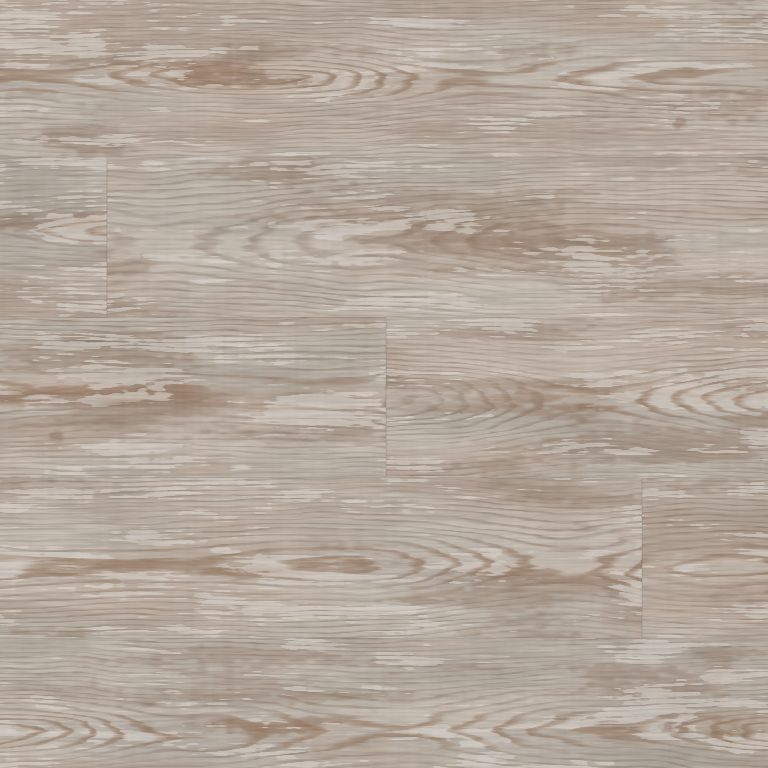
This texture is drawn by a Shadertoy shader. Its source:

```glsl
// Whitewashed, weathered pine planks: five staggered rows with cathedral grain.

float hash(vec2 p) {
    return fract(sin(dot(p, vec2(127.1, 311.7))) * 43758.5453);
}

float noise(vec2 p) {
    vec2 i = floor(p), f = fract(p);
    f = f * f * (3.0 - 2.0 * f);
    return mix(mix(hash(i), hash(i + vec2(1, 0)), f.x),
               mix(hash(i + vec2(0, 1)), hash(i + vec2(1, 1)), f.x), f.y);
}

float fbm(vec2 p) {
    float sum = 0.0, amp = 0.5;
    for (int i = 0; i < 5; i++) {
        sum += amp * noise(p);
        p = p * 2.03 + vec2(17.3, 9.1);
        amp *= 0.5;
    }
    return sum;
}

void mainImage(out vec4 fragColor, in vec2 fragCoord) {
    vec2 uv = fragCoord / iResolution.xy;
    float px = 1.0 / iResolution.y;

    // Plank layout: each row's end joint steps to the left going up
    const float plankHeight = 0.2088, plankLength = 1.4;
    float lane = (uv.y - 0.169) / plankHeight + 1.0;
    float row = floor(lane), across = fract(lane);
    float k = row - 2.0;
    float along = (uv.x - 0.503 + 0.3485 * k + 0.0155 * k * k) / plankLength;
    vec2 id = vec2(row, floor(along));
    float seed = hash(id + 3.7);
    vec2 p = vec2(uv.x, across * plankHeight) + 7.0 * vec2(seed, hash(id + 8.2));

    // Growth rings: a flat cut through a trunk whose depth wanders lengthwise
    float heartLine = plankHeight * (0.41 + 0.2 * hash(id + 5.1));
    float side = across * plankHeight - heartLine;
    side += 0.012 * (noise(p * vec2(3.0, 7.0)) - 0.5);
    side += 0.005 * (noise(p * vec2(16.0, 45.0)) - 0.5);
    float depth = 0.065 * noise(vec2(p.x * 3.6, seed * 50.0));
    float rings = length(vec2(side, depth)) * 165.0 + 1.1 * fbm(p * vec2(9.0, 80.0));
    float phase = fract(rings);
    float latewood = smoothstep(0.48, 0.80, phase) * (1.0 - smoothstep(0.84, 1.0, phase));
    float heart = 1.0 - smoothstep(0.008, 0.030, abs(side));
    heart *= smoothstep(0.25, 0.55, noise(vec2(p.x * 3.5, seed * 90.0)));

    // Fine fibres, crumbled grit and faint crosswise saw marks
    float fibre = noise(p * vec2(18.0, 350.0));
    float hair = noise(p * vec2(50.0, 520.0));
    float grit = noise(p * vec2(85.0, 230.0));
    float saw = noise(p * vec2(190.0, 14.0));
    float ragged = 0.10 * (fibre - 0.5) + 0.07 * (hair - 0.5) + 0.12 * (grit - 0.5);

    // Soft change from warm tan to cool grey
    float broad = fbm(p * vec2(3.0, 14.0));
    vec3 col = mix(vec3(0.712, 0.652, 0.602), vec3(0.715, 0.682, 0.645),
                   smoothstep(0.35, 0.62, broad));
    col += 0.11 * (fbm(p * vec2(4.0, 22.0) + 31.0) - 0.48);
    col += 0.025 * (seed - 0.5);

    // Bare brown wood where the finish has worn off
    float worn = fbm(p * vec2(4.5, 26.0) + 57.0) + ragged;
    float bare = smoothstep(0.54, 0.67, worn);
    col = mix(col, vec3(0.605, 0.535, 0.475), 0.66 * bare);
    col = mix(col, vec3(0.580, 0.455, 0.365), 0.5 * bare * heart);

    // Pale wash, then crumbling flakes of whiter paint
    float wash = smoothstep(0.40, 0.62, fbm(p * vec2(3.5, 18.0) + 83.0) + ragged);
    col = mix(col, vec3(0.778, 0.740, 0.702), 0.58 * wash * (1.0 - 0.6 * bare));
    float paint = fbm(p * vec2(9.0, 52.0) + 19.0) + 1.2 * ragged + 0.09 * heart
                + 0.03 * (saw - 0.5) - 0.09 * latewood;
    float flakes = smoothstep(0.575, 0.625, paint);
    col = mix(col, vec3(0.818, 0.796, 0.770), 0.62 * flakes);

    // Ring lines: faint at the sides, rusty and crisp in the heart
    float strength = 0.14 + 0.34 * noise(p * vec2(5.0, 28.0) + 41.0);
    strength *= 0.6 + 0.8 * grit;
    col = mix(col, vec3(0.540, 0.470, 0.410), latewood * strength * (1.0 - 0.4 * flakes));
    col = mix(col, vec3(0.600, 0.475, 0.380), 0.46 * latewood * heart);
    col += 0.055 * (fibre - 0.5) + 0.045 * (hair - 0.5) + 0.012 * (saw - 0.5);

    // One small knot in each plank
    vec2 knotPos = vec2(0.15 + 0.7 * hash(id + 2.9), 0.2 + 0.6 * hash(id + 6.4));
    vec2 toKnot = (vec2(fract(along), across) - knotPos) * vec2(plankLength, plankHeight);
    float knot = length(toKnot * vec2(0.8, 1.2)) + 0.008 * (noise(p * 170.0) - 0.5);
    col = mix(col, vec3(0.530, 0.420, 0.340), 0.45 * (1.0 - smoothstep(0.002, 0.011, knot)));

    // Barely visible seams between planks
    float endGap = min(fract(along), 1.0 - fract(along)) * plankLength;
    float edgeGap = min(across, 1.0 - across) * plankHeight;
    float endSeam = 1.0 - smoothstep(0.0003, 0.0005 + px, endGap);
    float edgeSeam = 1.0 - smoothstep(0.0002, 0.0004 + px, edgeGap);
    col *= 1.0 - max(0.07 * endSeam, 0.05 * edgeSeam);

    fragColor = vec4(clamp(col, 0.0, 1.0), 1.0);
}
```
